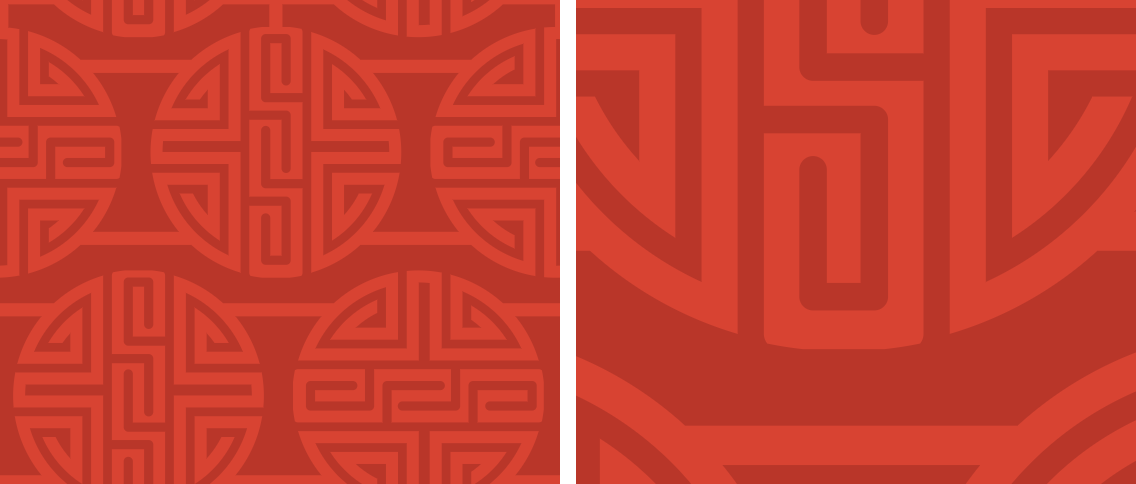
Left: the whole. Right: its middle third, enlarged.
A Shadertoy shader for this pattern:

```glsl
// Two-tone lattice of round fretwork medallions in staggered rows, joined by bars.
// One medallion is built from distance bands and key-fret strokes; every second
// one in a row is turned a quarter. All lengths are parts of the tile height.

const vec3 GROUND = vec3(0.725, 0.212, 0.161);
const vec3 RELIEF = vec3(0.847, 0.263, 0.196);

const vec2 TILE = vec2(768.0, 664.0);     // two medallions across, two rows down
const vec2 ROW_A = vec2(378.5, 209.0);    // centre of an upright medallion, y down
const vec2 ROW_B = vec2(190.0, 543.0);
const float RADIUS = 172.0;
const float LINE = 16.5;                  // width of a raised line
const float GAP = 12.0;                   // width of a groove
const float COLUMN = 36.5;                // half width of the central column
const float SLOT_SHIFT = 8.0;             // offset of the cross slot
const float FRET_SHIFT = 4.0;             // offset of the fret's turning point
const float GROOVE = 6.3;                 // half width of a fret groove
const float RAIL_Y = 118.0;
const float RAIL_HALF = 9.0;

// Signed distance to the strip lo < v < hi
float band(float v, float lo, float hi) {
    return max(lo - v, v - hi);
}

float roundBox(vec2 p, vec2 halfSize, float corner) {
    vec2 q = abs(p) - halfSize + corner;
    return length(max(q, 0.0)) + min(max(q.x, q.y), 0.0) - corner;
}

float stroke(vec2 p, vec2 a, vec2 b) {
    vec2 ab = b - a;
    return length(p - a - ab * clamp(dot(p - a, ab) / dot(ab, ab), 0.0, 1.0)) - GROOVE;
}

// Column with grooves that repeat under a half turn
float fretColumn(vec2 p) {
    float grooves = 1e3;
    for (int i = 0; i < 2; i++) {
        vec2 q = (p + vec2(0.0, FRET_SHIFT)) * (i == 0 ? 1.0 : -1.0);
        // End spiral
        grooves = min(grooves, stroke(q, vec2(-46.0, 71.0), vec2(14.0, 71.0)));
        grooves = min(grooves, stroke(q, vec2(14.0, 71.0), vec2(14.0, 152.0)));
        grooves = min(grooves, stroke(q, vec2(14.0, 152.0), vec2(-14.0, 152.0)));
        grooves = min(grooves, stroke(q, vec2(-14.0, 152.0), vec2(-14.0, 94.0)));
        // Middle hook
        grooves = min(grooves, stroke(q, vec2(46.0, 47.0), vec2(-14.0, 47.0)));
        grooves = min(grooves, stroke(q, vec2(-14.0, 47.0), vec2(-14.0, -26.0)));
    }
    float body = max(roundBox(p, vec2(COLUMN, RADIUS), 7.0), length(p) - RADIUS - 1.0);
    return max(body, -grooves);
}

// Four mirrored spirals that wind inwards from the cross slot
float sideSpirals(vec2 p) {
    vec2 q = abs(p + vec2(0.0, SLOT_SHIFT));
    float r = length(p);
    float side = COLUMN + GAP;
    float panelX = side + LINE + GAP;
    float slot = 7.5;
    float barEnd = slot + LINE;
    float panelY = barEnd + GAP;
    float innerR = RADIUS - LINE - GAP;

    float bars = max(min(band(q.x, side, side + LINE), band(q.y, slot, barEnd)), slot - q.y);
    float rim = max(band(r, RADIUS - LINE, RADIUS), -band(q.y, barEnd, panelY));
    float shelf = max(band(q.y, panelY, panelY + LINE), panelX - q.x);
    float post = max(max(band(q.x, panelX, panelX + LINE), panelY - q.y), r - innerR);
    float hook = max(band(r, innerR - LINE, innerR),
                     max(panelY + LINE + GAP - q.y, panelX - q.x));
    float lines = min(min(bars, rim), min(shelf, min(post, hook)));
    return max(lines, max(r - RADIUS, side - q.x));
}

// A row of medallions with its two rails; hung rows get a short tie on top
float medallionRow(vec2 p, vec2 centre, bool hung) {
    float pitch = 0.5 * TILE.x;
    p -= centre;
    float column = floor(p.x / pitch + 0.5);
    p.x -= column * pitch;
    p.y -= TILE.y * floor(p.y / TILE.y + 0.5);
    bool turned = mod(column, 2.0) > 0.5;

    vec2 m = turned ? vec2(p.y, -p.x) : p;
    float d = min(fretColumn(m), sideSpirals(m));
    float rails = max(abs(abs(p.y) - RAIL_Y) - RAIL_HALF, RADIUS - 4.0 - length(p));
    d = min(d, rails);
    if (hung) {
        float tieX = turned ? SLOT_SHIFT : 0.0;
        d = min(d, max(abs(p.x - tieX) - RAIL_HALF, band(p.y, -206.0, 4.0 - RADIUS)));
    }
    return d;
}

void mainImage(out vec4 fragColor, in vec2 fragCoord) {
    float unit = TILE.y / iResolution.y;
    vec2 p = vec2(fragCoord.x, iResolution.y - fragCoord.y) * unit;

    float d = min(medallionRow(p, ROW_A, true), medallionRow(p, ROW_B, false));
    float raised = clamp(0.5 - d / unit, 0.0, 1.0);
    fragColor = vec4(mix(GROUND, RELIEF, raised), 1.0);
}
```
